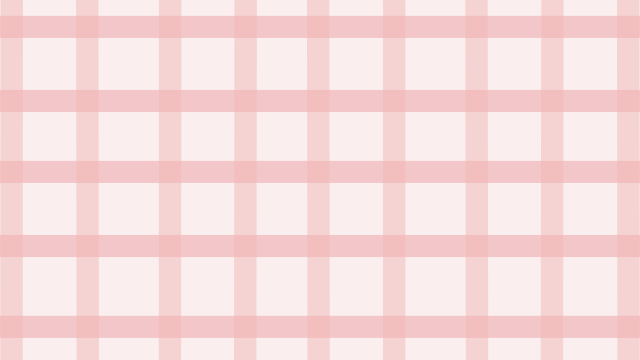
Reproduce this pattern procedurally as a WebGL 1 fragment shader.

```glsl
precision highp float;

uniform vec2 u_resolution;

// Lengths are fractions of the canvas height.
const float COLUMN_START = 0.0324;
const float COLUMN_PITCH = 0.2130;
const float COLUMN_HALF_WIDTH = 0.0311;
const vec4 COLUMN_SHIFTS = vec4(0.0, -0.0023, 0.0139, 0.0104);
const float LAST_COLUMN_SHIFT = 0.0090;

const float ROW_START = 0.0921;
const float ROW_PITCH = 0.2083;
const float ROW_HALF_WIDTH = 0.0307;
const vec4 ROW_SHIFTS = vec4(0.0, 0.0162, 0.0138, 0.0025);

const int COLUMN_COUNT = 9;
const int ROW_COUNT = 5;
const float COLUMN_LEAN = 0.003;

const vec3 CLOTH = vec3(0.982, 0.936, 0.932);
const vec3 COLUMN_COLOR = vec3(0.961, 0.826, 0.826);
const vec3 ROW_COLOR = vec3(0.953, 0.782, 0.788);
const vec3 CROSSING_COLOR = vec3(0.949, 0.746, 0.744);

float hash(float n) {
    return fract(sin(n * 127.1 + 11.7) * 43758.5453);
}

// Uneven spacing that recurs every four stripes.
float spacingShift(vec4 shifts, float index) {
    vec4 slot = vec4(equal(vec4(0.0, 1.0, 2.0, 3.0), vec4(mod(index, 4.0))));
    return dot(shifts, slot);
}

// Antialiased coverage of a stripe at signed distance d from its centre.
float stripe(float d, float halfWidth) {
    float pixel = 1.0 / u_resolution.y;
    return clamp((halfWidth - abs(d)) / pixel + 0.5, 0.0, 1.0);
}

float columns(vec2 p) {
    float cover = 0.0;
    for (int i = 0; i < COLUMN_COUNT; i++) {
        float index = float(i);
        float center = COLUMN_START + index * COLUMN_PITCH + spacingShift(COLUMN_SHIFTS, index);
        if (i == COLUMN_COUNT - 1) center += LAST_COLUMN_SHIFT;
        // Slight hand-drawn lean
        center += (hash(index) - 0.5) * COLUMN_LEAN * (p.y - 0.5);
        cover = max(cover, stripe(p.x - center, COLUMN_HALF_WIDTH));
    }
    return cover;
}

float rows(vec2 p) {
    float cover = 0.0;
    for (int i = 0; i < ROW_COUNT; i++) {
        float index = float(i);
        float center = ROW_START + index * ROW_PITCH + spacingShift(ROW_SHIFTS, index);
        cover = max(cover, stripe(p.y - center, ROW_HALF_WIDTH));
    }
    return cover;
}

void main() {
    vec2 p = gl_FragCoord.xy / u_resolution.y;
    float column = columns(p);
    float row = rows(p);

    // Translucent bands deepen where they overlap
    vec3 betweenRows = mix(CLOTH, COLUMN_COLOR, column);
    vec3 alongRow = mix(ROW_COLOR, CROSSING_COLOR, column);
    gl_FragColor = vec4(mix(betweenRows, alongRow, row), 1.0);
}
```
